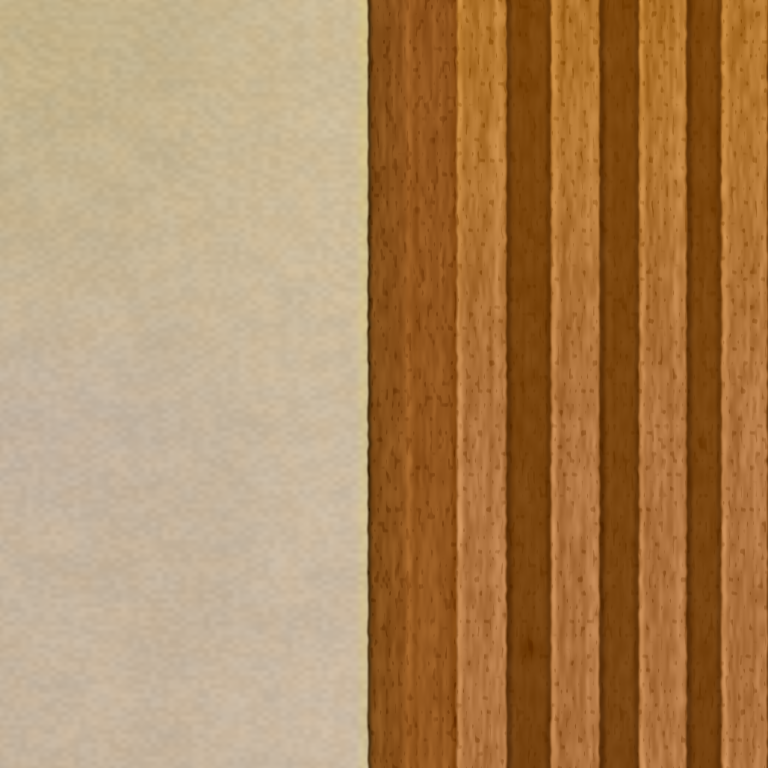
A Shadertoy shader for this texture:

```glsl
float hash(vec2 p) {
    return fract(sin(dot(p, vec2(127.1, 311.7))) * 43758.5453);
}

float noise(vec2 p) {
    vec2 cell = floor(p), f = fract(p);
    f = f * f * (3.0 - 2.0 * f);
    float low = mix(hash(cell), hash(cell + vec2(1, 0)), f.x);
    float high = mix(hash(cell + vec2(0, 1)), hash(cell + vec2(1, 1)), f.x);
    return mix(low, high, f.y);
}

float fbm(vec2 p) {
    float sum = 0.0, weight = 0.5;
    for (int i = 0; i < 4; i++) {
        sum += weight * noise(p);
        p = p * 2.03 + 17.3;
        weight *= 0.5;
    }
    return sum / 0.9375;
}

float stepSoft(float edge, float x, float blur) {
    return smoothstep(edge - blur, edge + blur, x);
}

// Bell-shaped vertical line
float line(float x, float center, float width) {
    float d = (x - center) / width;
    return exp(-d * d);
}

// Signed wood variation: long fibres plus short pores
float woodGrain(vec2 p) {
    float fibres = noise(p * vec2(150.0, 5.0)) - 0.5;
    float streaks = noise(p * vec2(230.0, 45.0) + 31.0) - 0.5;
    float pores = smoothstep(0.68, 0.95, noise(p * vec2(260.0, 110.0) + 7.0));
    return 0.055 * fibres + 0.075 * streaks - 0.07 * pores;
}

vec3 plaster(vec2 p, float edge) {
    vec3 color = mix(vec3(0.775, 0.705, 0.615), vec3(0.785, 0.715, 0.575), smoothstep(0.1, 1.0, p.y));
    // Cool patch at the left, warm shade in the upper corner
    vec2 patchOffset = (p - vec2(0.04, 0.45)) / vec2(0.22, 0.13);
    color += vec3(-0.012, -0.006, 0.025) * exp(-dot(patchOffset, patchOffset));
    color -= vec3(0.025, 0.02, 0.035) * smoothstep(0.5, 0.0, length(p - vec2(0.0, 1.0)));
    color += 0.018 * smoothstep(0.2, 0.45, p.x);
    // Mottling and fine tooth
    color += 0.04 * (fbm(p * vec2(14.0, 20.0)) - 0.5);
    color += 0.045 * (noise(p * vec2(130.0, 170.0)) - 0.5);
    color += vec3(0.02, 0.0, -0.025) * (noise(p * 45.0 + 9.0) - 0.5);
    // Pale yellow fringe beside the wood
    return color + vec3(0.025, 0.03, -0.055) * line(p.x, edge - 0.006, 0.007);
}

vec3 sidePanel(vec2 p, float left, float right) {
    float t = (p.x - left) / (right - left);
    vec3 color = mix(vec3(0.52, 0.31, 0.10), vec3(0.585, 0.345, 0.125), smoothstep(0.0, 0.65, t));
    color += vec3(0.055, 0.04, 0.025) * line(p.x, left + 0.053, 0.004);
    color -= 0.035 * line(p.x, left + 0.063, 0.004);
    color -= vec3(0.24, 0.13, 0.05) * line(p.x, left + 0.001, 0.004);
    color -= 0.07 * line(p.x, right - 0.003, 0.004);
    return color + woodGrain(p) * vec3(1.0, 0.9, 0.7);
}

vec3 recess(vec2 p) {
    vec3 color = mix(vec3(0.47, 0.265, 0.065), vec3(0.495, 0.28, 0.05), p.y);
    color += 0.04 * (fbm(p * vec2(60.0, 40.0)) - 0.5);
    // Small dark knot
    vec2 knotOffset = (p - vec2(0.692, 0.155)) / vec2(0.018, 0.014);
    color -= 0.045 * exp(-dot(knotOffset, knotOffset));
    return color + 0.45 * woodGrain(p + 3.0);
}

vec3 slatFace(vec2 p, float left, float width) {
    float t = (p.x - left) / width;
    vec3 color = mix(vec3(0.69, 0.455, 0.25), vec3(0.70, 0.46, 0.175), smoothstep(0.35, 1.0, p.y));
    color += vec3(0.09, 0.085, 0.07) * line(p.x, left + 0.004, 0.004);
    color -= 0.025 * line(t, 0.23, 0.09);
    color += 0.035 * line(t, 0.88, 0.12);
    color += 0.035 * (fbm(p * vec2(30.0, 9.0)) - 0.5);
    return color + 1.3 * woodGrain(p + 8.0);
}

void mainImage(out vec4 fragColor, in vec2 fragCoord) {
    vec2 p = fragCoord / iResolution.xy;
    float blur = max(0.0022, 0.75 / iResolution.x);
    float wallEdge = 0.479, firstSlat = 0.595;

    // Slight waviness of the cut edges
    vec2 q = p;
    q.x += 0.0018 * (noise(vec2(p.x * 20.0, p.y * 90.0)) - 0.5);

    vec3 color = mix(plaster(p, wallEdge), sidePanel(q, wallEdge, firstSlat), stepSoft(wallEdge, q.x, blur));
    color = mix(color, recess(q), stepSoft(firstSlat, q.x, blur));

    // Slats draw closer together toward the right
    for (int i = 0; i < 4; i++) {
        float n = float(i);
        float left = firstSlat + 0.1265 * n - 0.0039 * n * n;
        float width = 0.064 - 0.0015 * n;
        float right = left + width;
        float mask = stepSoft(left, q.x, blur) * (1.0 - stepSoft(right, q.x, blur));
        float shade = line(q.x, right + 0.003, 0.005) + 0.6 * line(q.x, left - 0.003, 0.004);
        color -= vec3(0.11, 0.075, 0.025) * shade * (1.0 - mask) * step(firstSlat, q.x);
        color = mix(color, slatFace(q, left, width), mask);
    }
    fragColor = vec4(clamp(color, 0.0, 1.0), 1.0);
}
```
